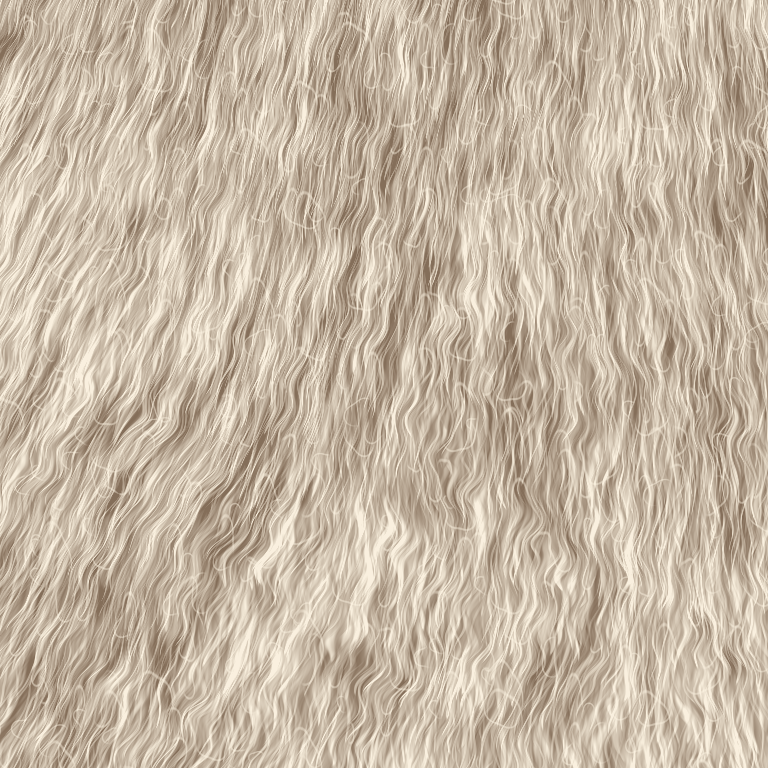
Give the GLSL for this texture, as a Shadertoy shader.

```glsl
// Long cream fur: wavy overlapping locks, fine strands and a few loose curls.

#define DARK vec3(0.59, 0.51, 0.43)
#define LIGHT vec3(0.95, 0.91, 0.84)
#define LEAN_LEFT 0.52
#define LEAN_RIGHT -0.10
#define WAVE_FREQ 27.0
#define WAVE_SIZE 0.015
#define FIBRE_FREQ 400.0
#define SHADOW 0.34
#define INHERIT 0.5
#define CLUMP 0.42
#define CONTRAST 1.3
#define MEAN_TONE 0.61

const float TAU = 6.2832;

vec4 hash4(vec2 p) {
    float angle = dot(p, vec2(127.1, 311.7));
    return fract(sin(angle + vec4(0.0, 1.7, 3.1, 4.9)) * 43758.5);
}

float hash(vec2 p) {
    return fract(sin(dot(p, vec2(127.1, 311.7))) * 43758.5);
}

float noise(vec2 p) {
    vec2 i = floor(p), f = fract(p);
    f = f * f * (3.0 - 2.0 * f);
    return mix(mix(hash(i), hash(i + vec2(1, 0)), f.x),
               mix(hash(i + vec2(0, 1)), hash(i + vec2(1, 1)), f.x), f.y);
}

// Straightens the fur: x runs across the hair, y along it.
vec2 combed(vec2 p) {
    float lean = mix(LEAN_LEFT, LEAN_RIGHT, p.x);
    float x = p.x - lean * (p.y - 0.3) + 0.05 * noise(p * 4.0 + 3.0);
    x += WAVE_SIZE * noise(vec2(p.x * 18.0 - p.y * 8.0, p.y * WAVE_FREQ + p.x * 9.0));
    return vec2(x, p.y);
}

// Paints one layer of tapered locks; upper rows hang over lower ones.
float paintLocks(float tone, vec2 q, vec2 cell, float halfWidth,
                 vec2 toneRange, float opacity, float seed, float px) {
    for (int j = -1; j <= 1; j++)
    for (int i = -1; i <= 1; i++) {
        vec2 id = floor(q / cell) + vec2(i, j);
        vec4 rnd = hash4(id + seed * 17.3);
        vec2 d = q - (id + rnd.xy) * cell;
        float along = d.y / (cell.y * mix(0.6, 1.0, rnd.w));
        if (abs(along) > 1.0) continue;

        float bend = 0.32 * (rnd.w - 0.5) * d.y
                   + 0.003 * sin(d.y * mix(50.0, 105.0, rnd.x) + rnd.z * TAU);
        float across = d.x - bend;
        float w = halfWidth * mix(0.5, 1.0, rnd.z) * (1.0 - along * along);
        if (abs(across) > 2.6 * w + px) continue;

        float fade = smoothstep(-1.0, -0.85, along) * (1.0 - smoothstep(0.3, 1.0, along));
        float shade = 1.0 - smoothstep(0.5 * w, 2.0 * w + px, abs(across - 0.6 * w));
        tone *= 1.0 - SHADOW * opacity * opacity * shade * fade;

        float mask = fade * (1.0 - smoothstep(0.4 * w, w + 0.7 * px, abs(across)));
        if (mask <= 0.0) continue;
        float fibre = noise(vec2(across * FIBRE_FREQ + rnd.x * 90.0, d.y * 25.0));
        float lockTone = mix(toneRange.x, toneRange.y, fract(rnd.x * 7.0 + rnd.z * 5.0));
        lockTone += 0.4 * (fibre - 0.5) - 0.14 * along;
        lockTone -= 0.14 * clamp(across / (w + 0.5 * px), -1.0, 1.0);
        lockTone += INHERIT * (tone - MEAN_TONE);
        tone = mix(tone, lockTone, mask * opacity);
    }
    return tone;
}

// Thin open loops of stray hair, present in some cells only.
float curls(vec2 p, float cell, float seed, float px) {
    float cover = 0.0;
    for (int j = -1; j <= 1; j++)
    for (int i = -1; i <= 1; i++) {
        vec2 id = floor(p / cell) + vec2(i, j);
        vec4 rnd = hash4(id + seed * 31.7);
        if (rnd.x + rnd.z > 1.0) continue;
        vec2 d = (p - (id + rnd.xy) * cell) * vec2(1.0, mix(0.4, 1.0, rnd.w));
        float radius = cell * mix(0.1, 0.32, rnd.z);
        float turn = fract(atan(d.y, d.x) / TAU + rnd.w);
        float arc = smoothstep(0.0, 0.1, turn) * (1.0 - smoothstep(0.4, 0.65, turn));
        float wobble = 0.2 * radius * sin(turn * 15.0 + rnd.x * TAU);
        float line = 1.0 - smoothstep(0.0002, 0.0004 + px, abs(length(d) - radius - wobble));
        cover = max(cover, line * arc);
    }
    return cover;
}

void mainImage(out vec4 fragColor, in vec2 fragCoord) {
    vec2 p = fragCoord / iResolution.y;
    float px = 1.0 / iResolution.y;
    vec2 q = combed(p);
    float tone = 0.4;

    // Broad locks, then narrower wisps.
    for (int k = 0; k < 4; k++)
        tone = paintLocks(tone, q, vec2(0.04, 0.075), 0.011, vec2(0.35, 0.9), 0.85, float(k) + 1.0, px);
    for (int k = 0; k < 5; k++)
        tone = paintLocks(tone, q, vec2(0.028, 0.06), 0.006, vec2(0.32, 1.1), 0.75, float(k) + 11.0, px);

    // Dark gaps, pale clumps and broad uneven light.
    float gap = noise(vec2(q.x * 50.0, q.y * 14.0));
    tone -= 0.3 * smoothstep(0.62, 0.95, gap);
    tone += CLUMP * (noise(vec2(q.x * 62.0 + 9.0, q.y * 17.0)) - 0.45);
    tone += CLUMP * (noise(vec2(q.x * 24.0, q.y * 9.0 + 5.0)) - 0.45);
    tone += 0.3 * (noise(p * 4.5 + 8.0) - 0.5);

    // Single strands and loose curls on top.
    for (int k = 0; k < 7; k++)
        tone = paintLocks(tone, q, vec2(0.024, 0.06), 0.0017, vec2(0.4, 1.2), 0.55, float(k) + 21.0, px);
    for (int k = 0; k < 2; k++)
        tone = mix(tone, 1.0, 0.45 * curls(p, 0.065, float(k) + 41.0, px));

    tone = (tone - MEAN_TONE) * CONTRAST + MEAN_TONE;
    fragColor = vec4(mix(DARK, LIGHT, clamp(tone, -0.2, 1.08)), 1.0);
}
```
